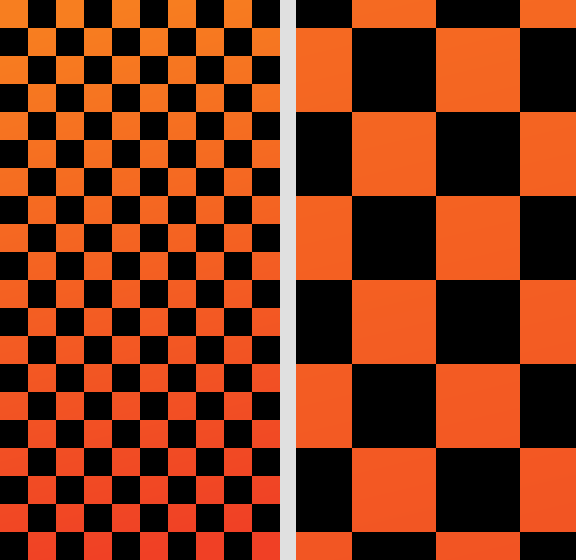
Left, the full canvas; right, a detail of the centre.
Reproduce this pattern procedurally as a Shadertoy shader.

```glsl
// Square wave per axis with edges at whole numbers, box-filtered over one pixel
vec2 squareWave(vec2 p, vec2 pixel) {
    vec2 edgeDistance = 0.5 - abs(mod(p + 0.5, 2.0) - 1.0);
    return clamp(2.0 * edgeDistance / pixel, -1.0, 1.0);
}

void mainImage(out vec4 fragColor, in vec2 fragCoord) {
    vec2 uv = fragCoord / iResolution.xy;
    vec2 cells = vec2(10.0, 20.0);

    // Checkerboard, dark in the lower left corner
    vec2 wave = squareWave(uv * cells, cells / iResolution.xy);
    float lit = 0.5 - 0.5 * wave.x * wave.y;

    // Slightly tilted gradient from red to orange
    float height = clamp(uv.y - 0.12 * (uv.x - 0.5), 0.0, 1.0);
    vec3 flame = mix(vec3(0.94, 0.25, 0.145), vec3(0.97, 0.495, 0.125), height);

    fragColor = vec4(flame * lit, 1.0);
}
```
